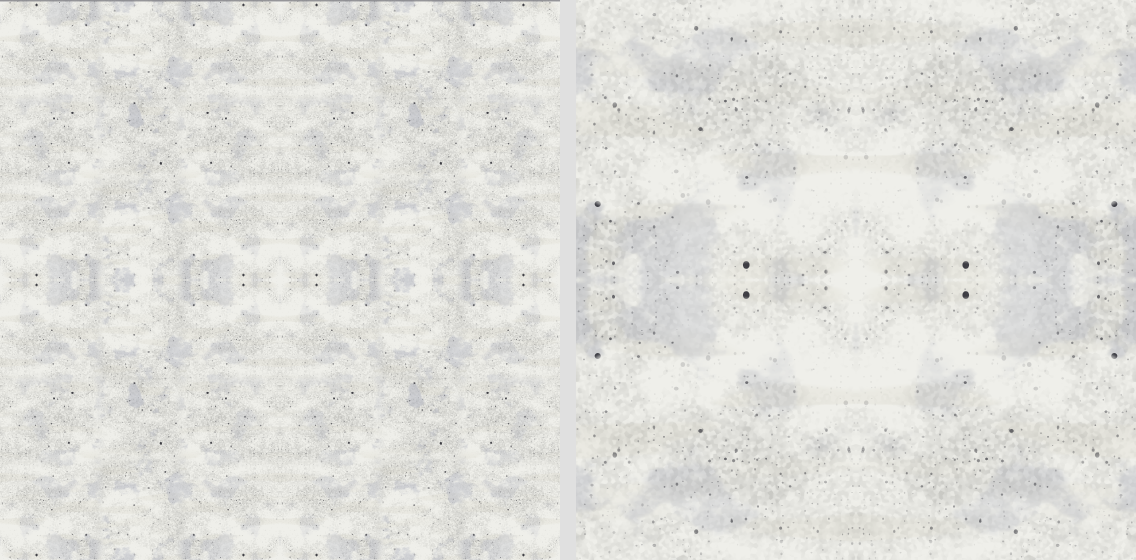
Left, the full canvas; right, a detail of the centre.
Reproduce this texture procedurally as a Shadertoy shader.

```glsl
#define REPEATS 2.0
#define CORE 0.12
#define STAIN_LEVEL 0.32
#define SPECK_RADIUS 0.0045
#define SPECK_CELLS 18.0
#define TOP_LINE 0.0026
#define CREAM vec3(0.937, 0.937, 0.917)
#define GREY vec3(0.80, 0.80, 0.782)
#define BLUISH vec3(0.73, 0.74, 0.78)
#define BEIGE vec3(0.87, 0.86, 0.81)
#define PIT vec3(0.17, 0.17, 0.20)

vec3 hash3(vec2 p) {
    vec3 q = fract(p.xyx * vec3(0.1031, 0.1030, 0.0973));
    q += dot(q, q.yxz + 33.33);
    return fract((q.xxy + q.yzz) * q.zyx);
}

// Cellular noise: random cell values blended by distance to jittered centres
float cellBlend(vec2 p) {
    vec2 cell = floor(p), local = fract(p);
    float sum = 0.0, total = 0.0;
    for (int y = -1; y <= 1; y++)
    for (int x = -1; x <= 1; x++) {
        vec2 o = vec2(x, y);
        vec3 h = hash3(cell + o + 57.0);
        vec2 d = o + h.xy - local;
        float w = exp(-7.0 * dot(d, d));
        sum += w * h.z;
        total += w;
    }
    return sum / total;
}

float layered(vec2 p) {
    float sum = 0.0, amp = 0.5;
    for (int i = 0; i < 4; i++) {
        sum += amp * cellBlend(p);
        p = mat2(1.8, 0.7, -0.7, 1.8) * p + 11.3;
        amp *= 0.6;
    }
    return sum / 1.088;
}

// One speck at most per cell, kept clear of the cell borders
float speck(vec2 p, float cells, float radius, float density, float px) {
    vec2 cell = floor(p * cells);
    vec3 h = hash3(cell + cells * 3.0);
    vec2 centre = (cell + 0.25 + 0.5 * h.xy) / cells;
    float r = radius * mix(0.5, 1.0, fract(h.z * 91.7));
    vec2 d = (p - centre) * vec2(1.0, 0.75 + 0.5 * h.x);
    float cover = clamp((r - length(d)) / px + 0.5, 0.0, 1.0);
    return step(h.z, density) * cover * min(1.0, 2.0 * r / px);
}

// side: 0 on the middle column of a tile, 1 on its left and right seams
vec3 concrete(vec2 p, float side, float px) {
    float clouds = layered(p * vec2(5.0, 7.0));
    float mottle = layered(p * vec2(24.0, 32.0) + 7.0);
    float streak = cellBlend(p * vec2(6.0, 42.0) + 19.0);
    float grain = cellBlend(p * 230.0);

    // Grey stains, broken up by fine grain
    float stain = STAIN_LEVEL + 1.3 * (clouds - 0.5) + 0.8 * (mottle - 0.5)
                + 0.18 * (streak - 0.5) + 0.26 * (0.5 - side);
    float amount = stain + (grain - 0.5) * (0.35 + 0.9 * clamp(stain, 0.0, 1.0));
    vec3 color = mix(CREAM, GREY, clamp(amount, 0.0, 1.1));

    // Faint beige streaks and bluish smudges
    color = mix(color, BEIGE, 0.3 * smoothstep(0.55, 0.85, streak));
    float smudge = 0.6 * cellBlend(p * 15.0 + 31.0) + 0.4 * mottle;
    smudge = smoothstep(0.59, 0.74, smudge) * (1.0 - 0.7 * side);
    color = mix(color, BLUISH, 0.6 * smudge);

    // Pits, from few large ones to many faint ones
    float cells = SPECK_CELLS, radius = SPECK_RADIUS;
    float density = 0.07, depth = 0.9;
    float cluster = smoothstep(0.05, 0.45, stain);
    for (int i = 0; i < 4; i++) {
        float s = speck(p, cells, radius, density, px);
        color = mix(color, PIT, s * depth * mix(0.25, 1.0, cluster));
        cells *= 2.0;
        radius *= 0.64;
        density *= 1.35;
        depth *= 0.72;
    }
    return color;
}

void mainImage(out vec4 fragColor, in vec2 fragCoord) {
    vec2 uv = fragCoord / iResolution.xy;
    float pixel = 1.0 / iResolution.y;
    vec2 tile = fract(uv * REPEATS);
    vec2 offset = abs(tile - 0.5);

    // Mirrored towards the seams, unmirrored through the middle of each axis
    vec2 core = 1.0 - smoothstep(CORE, CORE + 0.05, offset);
    vec3 color = vec3(0.0);
    for (int i = 0; i < 4; i++) {
        vec2 pick = vec2(i & 1, i >> 1);
        vec2 w = mix(1.0 - core, core, pick);
        vec2 p = mix(0.5 - offset, tile + 3.0, pick);
        float weight = w.x * w.y;
        if (weight > 0.0)
            color += weight * concrete(p, 2.0 * offset.x, pixel * REPEATS);
    }

    // Dark line along the top border
    float line = clamp((uv.y - 1.0 + TOP_LINE) / pixel + 0.5, 0.0, 1.0);
    color = mix(color, vec3(0.5, 0.5, 0.52), 0.8 * line);
    fragColor = vec4(color, 1.0);
}
```
